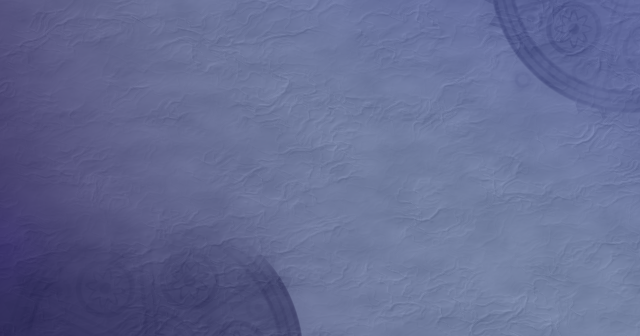
This background is drawn by a WebGL 1 fragment shader. Its source:

```glsl
precision highp float;
// Slate-blue plaster wall, dark violet on the left, with two faint ornate wheels.
// A colour ramp is shaded by embossed ridged noise; each wheel is drawn from
// rings and motifs repeated by folding the polar angle.

uniform vec2 u_resolution;

#define DARK vec3(0.222, 0.195, 0.385)
#define LIGHT vec3(0.457, 0.512, 0.642)
#define TOP_BLUE vec3(0.395, 0.43, 0.635)
#define INK_UPPER vec3(0.22, 0.25, 0.46)
#define INK_LOWER vec3(0.16, 0.16, 0.33)
#define UPPER_WHEEL vec3(1.874, 1.08, 0.416)
#define LOWER_WHEEL vec3(0.458, -0.064, 0.445)
#define RELIEF 0.095
#define MOTTLE 0.075
#define SECTOR 1.0471976

float hash(vec2 p) {
  vec3 q = fract(vec3(p.xyx) * 0.1031);
  q += dot(q, q.yzx + 33.33);
  return fract((q.x + q.y) * q.z);
}

float noise(vec2 p) {
  vec2 i = floor(p), f = fract(p);
  f = f * f * (3.0 - 2.0 * f);
  return mix(mix(hash(i), hash(i + vec2(1, 0)), f.x),
             mix(hash(i + vec2(0, 1)), hash(i + vec2(1, 1)), f.x), f.y);
}

float fbm(vec2 p) {
  float sum = 0.0, amp = 0.5;
  for (int i = 0; i < 4; i++) {
    sum += amp * noise(p);
    p = mat2(1.6, 1.2, -1.2, 1.6) * p + 7.3;
    amp *= 0.5;
  }
  return sum;
}

// Plaster height: thin warped creases, stronger in scattered patches
float plaster(vec2 p) {
  vec2 q = vec2(p.x + 0.3 * p.y, p.y - 0.25 * p.x) * vec2(11.0, 17.0);
  q += 1.7 * vec2(fbm(q), fbm(q + 19.0));
  float patches = smoothstep(0.25, 0.65, noise(p * vec2(8.0, 12.0) + 4.0));
  float sum = 0.0, amp = 0.5;
  for (int i = 0; i < 3; i++) {
    float ridge = 1.0 - abs(2.0 * noise(q) - 1.0);
    sum += amp * pow(ridge, 5.0);
    q = mat2(1.5, 1.1, -1.1, 1.5) * q + 3.7;
    amp *= 0.7;
  }
  return sum * mix(0.3, 1.0, patches);
}

float disc(float d, float radius, float soft) {
  return 1.0 - smoothstep(radius - soft, radius + soft, d);
}

float stroke(float d, float width, float soft) {
  return disc(abs(d), width, soft);
}

// Ornate wheel of unit radius: x is the body, y is the engraved ink
vec2 wheel(vec2 q, float phase, float soft) {
  float r = length(q);
  float a = atan(q.y, q.x) - phase;
  a = abs(mod(a + 0.5 * SECTOR, SECTOR) - 0.5 * SECTOR);
  vec2 f = r * vec2(cos(a), sin(a));
  float body = disc(r, 1.0, soft);

  // Rim with grooves and teeth
  float rim = body * (1.0 - disc(r, 0.85, soft));
  float ink = 0.35 * rim;
  ink += 0.45 * (stroke(r - 0.98, 0.012, soft) + stroke(r - 0.92, 0.01, soft)
       + stroke(r - 0.855, 0.014, soft));
  ink += 0.2 * stroke(r - 0.89, 0.025, soft) * (0.5 + 0.5 * cos(a * 72.0));

  // Rosettes, scrolls, spokes and hub
  vec2 c = f - vec2(0.565, 0.0);
  float d = length(c);
  float petals = 0.1 + 0.025 * cos(8.0 * atan(c.y, c.x));
  ink += 0.5 * (stroke(d - 0.18, 0.018, soft) + stroke(d - petals, 0.012, soft)
       + disc(d, 0.04, soft)) + 0.18 * disc(d, 0.18, soft);
  float scroll = length(f - vec2(0.73, 0.27));
  ink += 0.25 * (stroke(scroll - 0.075, 0.014, soft) + disc(scroll, 0.03, soft));
  float spoke = dot(f, vec2(-0.5, 0.866));
  ink += 0.35 * stroke(abs(spoke) - 0.035, 0.012, soft) * disc(r, 0.85, soft);
  ink += 0.4 * (stroke(r - 0.3, 0.015, soft) + stroke(r - 0.24, 0.01, soft));

  // Knobs and thorns outside the rim
  float knob = length(f - vec2(1.08, 0.0));
  float thorn = r - 1.0 + 1.3 * r * abs(a - 0.436);
  float outside = 1.0 - body;
  ink += outside * (0.3 * disc(knob, 0.08, 0.03) + 0.2 * stroke(knob - 0.045, 0.012, soft)
       + 0.55 * disc(thorn, 0.07, soft));
  return vec2(body, min(ink, 1.0));
}

void main() {
  vec2 uv = gl_FragCoord.xy / u_resolution;
  vec2 p = gl_FragCoord.xy / u_resolution.y;
  float px = 1.0 / u_resolution.y;

  // Wall gradient with a small violet glow at the left edge
  float d = uv.x + 0.2 * uv.y;
  float ramp = 1.0 - exp(-d * (2.3 + 3.0 * d));
  float blue = smoothstep(0.6, 1.15, 0.55 * uv.y + 0.6 * uv.x);
  vec3 col = mix(DARK, mix(LIGHT, TOP_BLUE, blue), ramp);
  col += vec3(0.03, -0.03, 0.0) * ramp * (1.0 - ramp);
  vec2 g = p - vec2(0.0, 0.25);
  col += vec3(0.0, -0.01, 0.035) * exp(-60.0 * dot(g, g));

  // Engraving is worn unevenly
  float wear = 0.55 + 0.9 * fbm(p * 45.0);

  // Lower wheel: crisp on its right side, dissolving into a broad haze
  vec2 q = (p - LOWER_WHEEL.xy) / LOWER_WHEEL.z;
  vec2 w = wheel(q, 0.087, px / LOWER_WHEEL.z);
  float fade = 1.0 - smoothstep(0.12, 0.36, p.y);
  float cloud = p.y + 0.16 * (fbm(p * 9.0) - 0.5);
  float haze = (1.0 - smoothstep(0.05, 0.46, cloud)) * (1.0 - smoothstep(0.6, 0.95, p.x));
  float shadow = max(0.52 * haze, 0.45 * w.x * fade);
  col = mix(col, INK_LOWER, shadow + 0.2 * fade * w.y * wear);

  // Upper wheel, fainter toward the right
  q = (p - UPPER_WHEEL.xy) / UPPER_WHEEL.z;
  w = wheel(q, -2.356, px / UPPER_WHEEL.z);
  fade = mix(1.0, 0.45, smoothstep(1.6, 1.91, p.x + 0.3 * (0.9 - p.y)));
  col = mix(col, INK_UPPER, fade * (0.24 * w.x + 0.46 * w.y * wear));

  // Embossed plaster lit from the upper left
  vec2 e = vec2(-0.002, 0.0025);
  float relief = plaster(p - e) - plaster(p + e);
  float shade = RELIEF * clamp(relief, -0.5, 0.5) + MOTTLE * (fbm(p * vec2(11.0, 20.0)) - 0.47);
  col += shade * mix(0.4, 1.0, ramp);
  gl_FragColor = vec4(col, 1.0);
}
```
